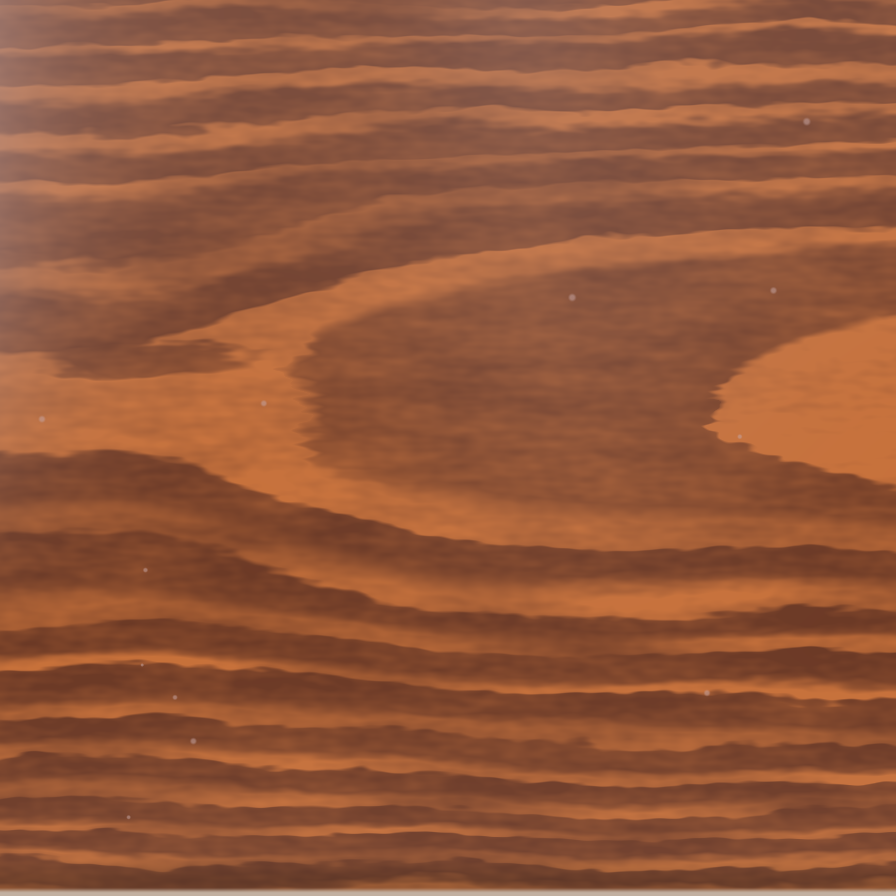
This texture is drawn by a Shadertoy shader. Its source:

```glsl
#define AXIS_Y 0.55
#define TONGUE_HALF 0.055
#define RING_SPREAD 0.135
#define RING_RATE 6.0
#define RING_CROWDING 24.0
#define EDGE_ROUGHNESS 0.0095
#define STREAK_AMOUNT 0.27
#define SPECK_COUNT 12
#define DARK_WOOD vec3(0.44, 0.225, 0.13)
#define LIGHT_WOOD vec3(0.77, 0.425, 0.205)
#define HAZE_COLOR vec3(0.70, 0.58, 0.57)
#define RIM_COLOR vec3(0.76, 0.69, 0.63)

vec2 hash2(vec2 p) {
    vec3 q = fract(p.xyx * vec3(0.1031, 0.1030, 0.0973));
    q += dot(q, q.yzx + 33.33);
    return fract((q.xx + q.yz) * q.zy);
}

float cornerSlope(vec2 cell, vec2 offset) {
    float angle = 6.2832 * hash2(cell + 100.0).x;
    return dot(vec2(cos(angle), sin(angle)), offset);
}

// Gradient noise, roughly -0.7 to 0.7
float gradientNoise(vec2 p) {
    vec2 i = floor(p), f = fract(p);
    vec2 u = f * f * f * (f * (f * 6.0 - 15.0) + 10.0);
    vec2 e = vec2(1.0, 0.0);
    float low = mix(cornerSlope(i, f), cornerSlope(i + e, f - e), u.x);
    float high = mix(cornerSlope(i + e.yx, f - e.yx), cornerSlope(i + 1.0, f - 1.0), u.x);
    return mix(low, high, u.y);
}

// Fibres stretched along x, in three sizes
float fibres(vec2 p) {
    return gradientNoise(p * vec2(5.0, 28.0))
         + 0.7 * gradientNoise(p * vec2(14.0, 70.0) + 17.0)
         + 0.5 * gradientNoise(p * vec2(36.0, 140.0) + 41.0);
}

// Growth rings: broken light bands, each ending at an abrupt dark edge
float ringLight(float v, float side, vec2 uv) {
    float n = RING_RATE * v + RING_CROWDING * v * v;
    n += 0.55 * gradientNoise(vec2(uv.x * 1.3 + 9.0, uv.y * 11.0)) * smoothstep(0.02, 0.12, v);
    float phase = fract(n);
    vec2 seed = vec2(floor(n) + 11.0, 20.0 * side + 50.0);
    float strength = 0.48 + 0.45 * hash2(seed).x
                   + 0.85 * gradientNoise(vec2(uv.x * 3.5, uv.y * 16.0) + seed);
    float start = mix(0.3, 0.58, hash2(seed + 5.0).y);
    float band = smoothstep(start, start + 0.3, phase) * (1.0 - smoothstep(0.9, 1.0, phase));
    return clamp(strength, 0.1, 1.0) * band;
}

// Share of light wood: outer rings, then the dark core and right tongue
float woodLight(vec2 uv, float fibre) {
    vec2 p = uv;
    p.y += 0.020 * gradientNoise(uv * vec2(2.6, 4.0) + 7.0) + EDGE_ROUGHNESS * fibre;
    float d = p.y - AXIS_Y;
    float side = d < 0.0 ? -1.0 : 1.0;
    float a = abs(d);
    float widen = side > 0.0 ? 1.0 : 0.72;

    float opening = RING_SPREAD * widen * smoothstep(0.1, 0.8, p.x);
    float v = a - TONGUE_HALF - opening * exp(-9.0 * (a - 0.19));
    float fade = side < 0.0 ? 0.25 * smoothstep(0.4, 0.7, p.x) : 0.0;
    float light = mix(0.84 - fade, ringLight(max(v, 0.0), side, uv), smoothstep(-0.003, 0.006, v));

    float x = p.x + 0.04 * fibre;
    float core = 0.18 * mix(1.0, widen, 0.65) * pow(clamp((x - 0.33) / 0.67, 0.0, 1.0), 0.25);
    float inCore = smoothstep(-0.006, 0.014, core - a) * smoothstep(0.325, 0.355, x);
    float coreLight = 0.16 + 0.2 * smoothstep(0.03, -0.1, d) * smoothstep(0.85, 0.4, uv.x);
    light = mix(light, coreLight, inCore);

    float tongue = 0.10 * sqrt(clamp((x - 0.79) / 0.21, 0.0, 1.0));
    light = mix(light, 0.98, smoothstep(-0.003, 0.008, tongue - a) * smoothstep(0.785, 0.805, x));

    // Dark sliver above the left tongue
    float sliver = length((vec2(x, p.y) - vec2(0.17, 0.598)) / vec2(0.13, 0.017));
    return mix(light, 0.02, 0.9 * smoothstep(1.15, 0.8, sliver));
}

// Soft window glare on the varnish
float hazeAmount(vec2 uv) {
    float left = 0.38 * exp(-9.0 * uv.x) * smoothstep(0.25, 0.75, uv.y);
    float top = 0.19 * smoothstep(0.45, 1.0, uv.y);
    vec2 middle = (uv - vec2(0.64, 0.62)) / vec2(0.27, 0.28);
    vec2 glare = (uv - vec2(0.58, 1.0)) / vec2(0.13, 0.16);
    float low = 0.10 * smoothstep(0.3, 0.0, uv.y);
    return 0.05 + left + top + low + 0.13 * exp(-dot(middle, middle))
         + 0.12 * exp(-dot(glare, glare));
}

// Scattered pale dust
float specks(vec2 uv) {
    float cover = 0.0;
    for (int i = 0; i < SPECK_COUNT; i++) {
        vec2 seed = vec2(float(i) * 7.0 + 3.0, 29.0);
        vec2 center = hash2(seed);
        float radius = mix(0.002, 0.0055, hash2(seed + 60.0).x);
        cover = max(cover, smoothstep(radius, radius * 0.3, distance(uv, center)));
    }
    return cover;
}

void mainImage(out vec4 fragColor, in vec2 fragCoord) {
    vec2 uv = fragCoord / iResolution.xy;
    float fibre = fibres(uv);
    float mottle = gradientNoise(uv * vec2(55.0, 90.0)) + gradientNoise(uv * vec2(9.0, 14.0));

    float light = woodLight(uv, fibre) + STREAK_AMOUNT * fibre + 0.12 * mottle + 0.06;
    vec3 color = mix(DARK_WOOD, LIGHT_WOOD, clamp(light, -0.1, 1.05));
    color = mix(color, HAZE_COLOR, hazeAmount(uv));
    color = mix(color, HAZE_COLOR * 1.1, 0.55 * specks(uv));

    // Shaded lower edge and pale rim
    color *= 1.0 - 0.2 * smoothstep(0.05, 0.012, uv.y);
    color = mix(color, RIM_COLOR, smoothstep(0.010, 0.003, uv.y));
    fragColor = vec4(color, 1.0);
}
```
